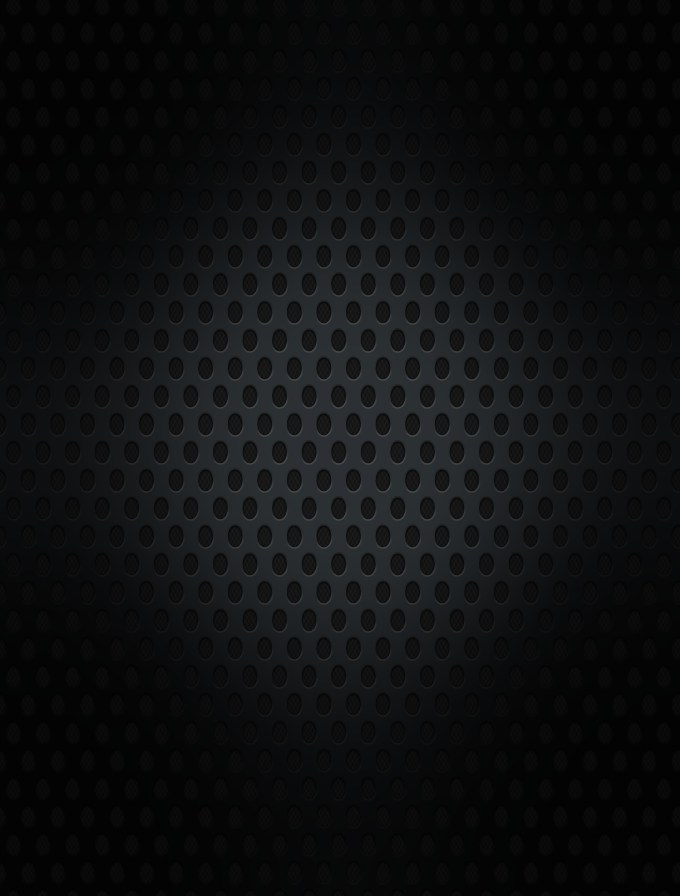
Write a WebGL 1 fragment shader that draws this pattern.

```glsl
precision highp float;
// Dark perforated metal: staggered oval holes under a soft central light.
// Holes are ellipse distances on a repeating grid, with lit lower lips,
// shaded upper walls and a fine woven mesh seen at the bottom of each hole.

uniform vec2 u_resolution;

#define TAU 6.2831853
#define GRID vec2(23.0, 16.0)        // column count, pairs of staggered rows
#define GRID_CENTER vec2(0.498, 0.495)
#define SHEET vec2(1.0, 1.32)        // sheet proportions, in widths
#define HOLE_RADIUS vec2(0.0109, 0.0160)
#define LIP_WIDTH 0.0016
#define MESH vec2(161.0, 119.0)      // woven cells across the sheet
#define LIGHT_CENTER vec2(0.505, 0.515)
#define LIGHT_FALLOFF vec2(1.15, 1.5)
#define PLATE_COLOR vec3(0.172, 0.190, 0.203)
#define HOLE_COLOR vec3(0.091, 0.092, 0.094)
#define LIP_COLOR vec3(0.115, 0.112, 0.108)

// Approximate signed distance to an ellipse, negative inside.
float ellipseDistance(vec2 p, vec2 radius) {
  float k = length(p / radius);
  float slope = length(p / (radius * radius));
  return k * (k - 1.0) / max(slope, 0.001);
}

// Offset from the nearest hole centre, in sheet widths.
vec2 nearestHole(vec2 uv) {
  vec2 cell = (uv - GRID_CENTER) * GRID;
  vec2 even = (fract(cell + 0.5) - 0.5) * SHEET / GRID;
  vec2 odd = (fract(cell) - 0.5) * SHEET / GRID;
  return length(even / HOLE_RADIUS) < length(odd / HOLE_RADIUS) ? even : odd;
}

// Periodic glow, so opposite edges share both value and slope.
float centralLight(vec2 uv) {
  vec2 s = sin(0.5 * TAU * (uv - LIGHT_CENTER));
  float reach = dot(LIGHT_FALLOFF, s * s);
  return exp(-reach * reach);
}

// Staggered fine dots, from -1 to 1.
float meshWeave(vec2 uv) {
  vec2 wave = cos(TAU * uv * MESH);
  return wave.x * wave.y;
}

void main() {
  vec2 uv = gl_FragCoord.xy / u_resolution;
  float pixel = 1.0 / u_resolution.x;
  float light = centralLight(uv);

  vec2 offset = nearestHole(uv);
  float d = ellipseDistance(offset, HOLE_RADIUS);
  vec2 facing = offset / HOLE_RADIUS;
  float inside = 1.0 - smoothstep(-0.6 * pixel, 0.6 * pixel, d);

  // Plate, with a bright lip below each hole and a faint shade above it.
  vec3 plate = PLATE_COLOR * (0.06 + 0.94 * light);
  float lip = 1.0 - smoothstep(0.0, LIP_WIDTH + pixel, abs(d - 0.3 * LIP_WIDTH));
  float lower = smoothstep(0.1, 1.0, 0.25 * facing.x - facing.y);
  float upper = smoothstep(0.1, 1.0, facing.y);
  plate += LIP_COLOR * lip * lower * (0.08 + 0.92 * light);
  plate *= 1.0 - 0.3 * lip * upper;

  // Recess: mesh floor, darker towards the upper wall.
  vec3 recess = HOLE_COLOR * mix(0.38, 1.0, light);
  recess *= 1.0 - 0.22 * meshWeave(uv);
  float wall = smoothstep(-2.5 * LIP_WIDTH, 0.0, d);
  recess *= 1.0 - wall * mix(0.2, 0.65, smoothstep(-0.6, 0.8, facing.y));

  gl_FragColor = vec4(mix(plate, recess, inside), 1.0);
}
```
